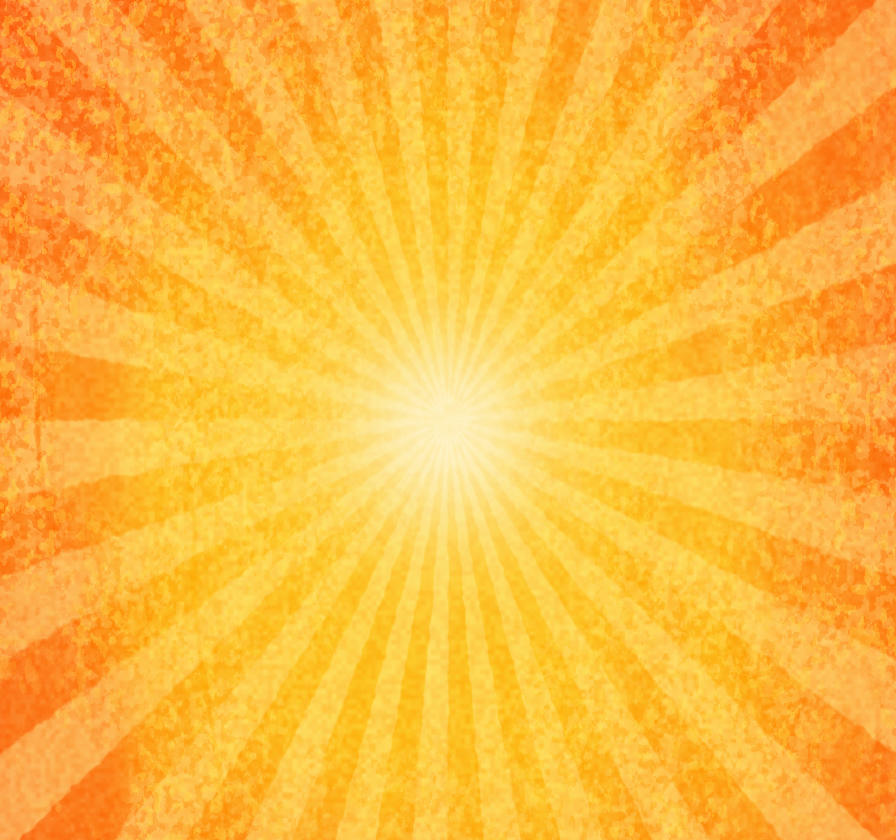
A WebGL 1 fragment shader for this background:

```glsl
precision highp float;
uniform vec2 u_resolution;

float hash(vec2 p) {
  vec3 q = fract(vec3(p.xyx) * 0.1031);
  q += dot(q, q.yzx + 33.33);
  return fract((q.x + q.y) * q.z);
}

float noise(vec2 p) {
  vec2 cell = floor(p), f = fract(p);
  f = f * f * (3.0 - 2.0 * f);
  return mix(mix(hash(cell), hash(cell + vec2(1.0, 0.0)), f.x),
             mix(hash(cell + vec2(0.0, 1.0)), hash(cell + 1.0), f.x), f.y);
}

float fbm(vec2 p) {
  float sum = 0.0, amplitude = 0.533;
  for (int i = 0; i < 4; i++) {
    sum += amplitude * noise(p);
    p = p * 2.03 + 17.1;
    amplitude *= 0.5;
  }
  return sum;
}

// Thin vertical scratch at x, fading out beyond the span bottom..top
float scratch(vec2 p, float x, float bottom, float top) {
  float wobble = 0.012 * (noise(vec2(x * 90.0, p.y * 14.0)) - 0.5);
  float line = 1.0 - smoothstep(0.001, 0.0045, abs(p.x - x - wobble));
  return line * smoothstep(bottom, bottom + 0.04, p.y)
              * (1.0 - smoothstep(top - 0.1, top, p.y));
}

void main() {
  vec2 p = (gl_FragCoord.xy - 0.5 * u_resolution) / u_resolution.y;
  float radius = length(p);

  // Golden field with vertical stains, deepening to orange at the borders
  float stain = fbm(p * vec2(9.0, 3.0) + 43.0) - 0.5;
  float spread = length((p - vec2(0.02, -0.07)) * vec2(1.0, 0.8)) - 0.22 * stain;
  vec3 field = mix(vec3(0.99, 0.75, 0.12), vec3(0.985, 0.42, 0.11),
                   smoothstep(0.2, 0.72, spread));

  // Twenty-six rays, stretched vertically
  float angle = atan(p.y / 1.42, p.x + 0.00001);
  float edge = sin(26.0 * angle) * radius / 26.0;
  float fray = 0.007 * (fbm(p * 85.0 + 210.0) - 0.5);
  float softness = 0.0014 + 0.6 / u_resolution.y;
  float ray = smoothstep(-softness, softness, edge + fray);

  // Worn paint: fine speckle in patches, heavier at the left and top
  float patches = fbm(p * vec2(7.0, 4.5) + 31.0) + 0.12 * p.y - 0.16 * p.x;
  float wear = smoothstep(0.28, 0.6, patches);
  float streak = fbm(p * vec2(38.0, 4.0) + 12.0) - 0.5;
  float grain = fbm(p * vec2(125.0, 95.0) + 70.0) + 0.25 * streak;
  float flakes = smoothstep(0.49, 0.59, grain) * wear;
  float pits = smoothstep(0.51, 0.61, fbm(p * vec2(135.0, 105.0) + 150.0)) * wear;
  float tone = mix(ray, 0.95, 0.6 * flakes) - 0.55 * pits * (0.3 + 0.7 * ray);
  tone += 0.45 * streak;

  // Scratches, with one curling right at its foot
  float curl = 0.045 * exp(-max(p.y + 0.17, 0.0) * 22.0);
  tone -= 0.45 * scratch(p - vec2(curl, 0.0), -0.487, -0.17, 0.2);
  float drift = 0.035 * smoothstep(-0.15, -0.5, p.y);
  tone -= 0.4 * scratch(p - vec2(drift, 0.0), -0.302, -0.6, 0.1);

  vec3 color = mix(field, vec3(0.995, 0.93, 0.58), 0.43 * clamp(tone, -0.25, 1.3));

  // Yellow flecks over the worn paint and a faint overall mottling
  float flecks = smoothstep(0.57, 0.64, fbm(p * vec2(110.0, 80.0) + 310.0));
  color = mix(color, vec3(0.99, 0.84, 0.27), 0.4 * flecks * wear);
  color += vec3(0.0, 0.09, 0.1) * (noise(p * 170.0 + 400.0) - 0.5);

  // Warm halo and pale core
  float halo = exp(-radius * radius / 0.045);
  color = mix(color, vec3(0.99, 0.88, 0.34), 0.4 * halo);
  vec2 core = p - vec2(-0.005, -0.012);
  float glow = exp(-dot(core, core) / 0.014) * (0.86 + 0.14 * ray);
  color = mix(color, vec3(0.995, 0.95, 0.78), glow);

  gl_FragColor = vec4(clamp(color, 0.0, 1.0), 1.0);
}
```
